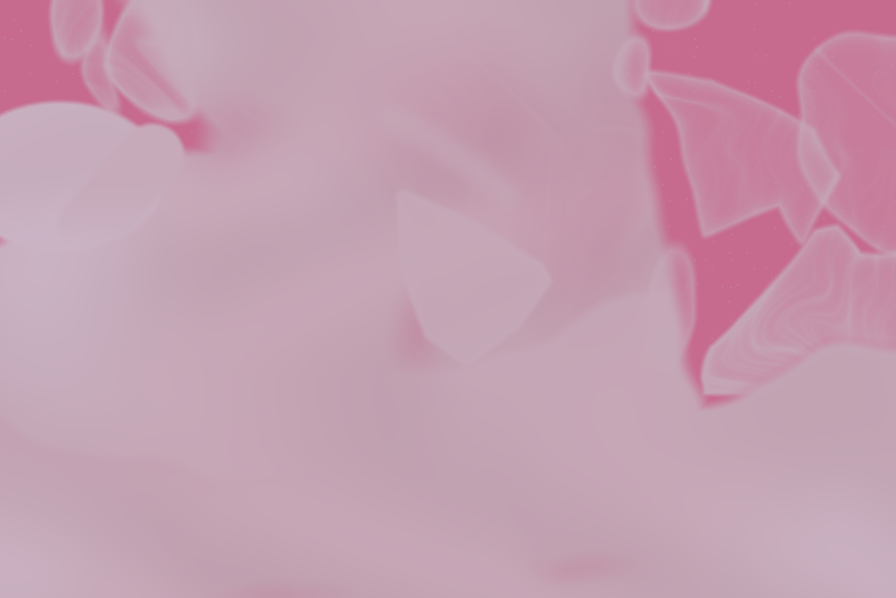
Give the GLSL for this background, as a WebGL 2 fragment shader.

```glsl
#version 300 es
precision highp float;
// Pale mauve smoke billowing over a rose backdrop. A solid body is bounded by
// curves, tinted by soft glows and folds, then overlaid with rimmed translucent
// veils. Layered sines bend the outlines and draw the silky filaments.
uniform vec2 u_resolution;
out vec4 fragColor;

const vec3 ROSE = vec3(0.775, 0.415, 0.555);
const vec3 DUSK = vec3(0.755, 0.515, 0.615);
const vec3 MIST = vec3(0.765, 0.640, 0.700);
const vec3 PALE = vec3(0.795, 0.715, 0.780);
const float WARP = 0.010;      // bending of the outlines
const float EDGE = 0.006;      // softness of crisp edges
const float RIM = 0.010;       // width of the bright veil rims
const float SILK = 0.30;       // strength of the filaments
const float DUST_CELLS = 70.0; // dust grid cells per canvas height

// Glows: centre and radii; a negative strength is dusky, a positive one pale.
const vec4 GLOWS[12] = vec4[](
  vec4(0.36, 0.80, 0.08, 0.06), vec4(0.79, 0.77, 0.18, 0.13),
  vec4(0.98, 0.61, 0.11, 0.14), vec4(0.71, 0.44, 0.035, 0.06),
  vec4(1.04, 0.77, 0.06, 0.16), vec4(0.98, 0.06, 0.07, 0.022),
  vec4(0.47, 0.01, 0.09, 0.02), vec4(0.08, 0.52, 0.19, 0.26),
  vec4(1.45, 0.07, 0.24, 0.15), vec4(0.00, 0.03, 0.18, 0.14),
  vec4(0.28, 0.93, 0.12, 0.12), vec4(0.50, 0.67, 0.14, 0.09));
const float GLOW_STRENGTH[12] = float[](
  -0.55, -0.42, -0.38, -0.60, -0.35, -0.45, -0.35, 0.75, 0.60, 0.60, 0.60, 0.20);

// Veils: centre and radii of each ellipse, with its inner opacity.
const vec4 VEILS[7] = vec4[](
  vec4(0.265, 0.895, 0.075, 0.110), vec4(0.175, 0.870, 0.025, 0.075),
  vec4(0.135, 0.970, 0.045, 0.080), vec4(1.500, 0.770, 0.178, 0.185),
  vec4(1.130, 1.000, 0.065, 0.050), vec4(1.070, 0.895, 0.032, 0.055),
  vec4(1.130, 0.490, 0.042, 0.105));
const float VEIL_FILL[7] = float[](0.65, 0.40, 0.55, 0.38, 0.50, 0.45, 0.30);

const vec2 SHAWL[8] = vec2[](
  vec2(1.10, 0.88), vec2(1.20, 0.86), vec2(1.345, 0.77), vec2(1.39, 0.69),
  vec2(1.34, 0.59), vec2(1.30, 0.655), vec2(1.18, 0.61), vec2(1.12, 0.80));
const vec2 MOUND[8] = vec2[](
  vec2(1.17, 0.34), vec2(1.20, 0.42), vec2(1.28, 0.50), vec2(1.36, 0.605),
  vec2(1.40, 0.61), vec2(1.44, 0.575), vec2(1.60, 0.63), vec2(1.60, 0.30));
const vec2 WEDGE[8] = vec2[](
  vec2(0.675, 0.67), vec2(0.78, 0.625), vec2(0.90, 0.55), vec2(0.91, 0.53),
  vec2(0.86, 0.46), vec2(0.78, 0.40), vec2(0.72, 0.445), vec2(0.68, 0.55));

float cover(float d, float soft) {
  soft = max(soft, 1.0 / u_resolution.y);
  return 1.0 - smoothstep(-soft, soft, d);
}
float ellipse(vec2 p, vec2 c, vec2 r) {
  return (length((p - c) / r) - 1.0) * min(r.x, r.y);
}
float capsule(vec2 p, vec2 a, vec2 b, float r) {
  vec2 e = b - a;
  return length(p - a - e * clamp(dot(p - a, e) / dot(e, e), 0.0, 1.0)) - r;
}
float polygon(vec2 p, vec2 v[8]) {
  float d = 1e3, side = 1.0;
  for (int i = 0; i < 8; i++) {
    vec2 a = v[i], b = v[(i + 7) % 8], e = b - a;
    d = min(d, capsule(p, a, b, 0.0));
    if ((a.y > p.y) != (b.y > p.y) && p.x < a.x + e.x * (p.y - a.y) / e.y) side = -side;
  }
  return side * d;
}
vec2 bend(vec2 p, float amount) {
  for (int i = 1; i < 5; i++) {
    float f = float(i);
    p += amount / f * sin(f * vec2(13.0, 11.0) * p.yx + vec2(f * 1.7, f * 2.9));
  }
  return p;
}
float filaments(vec2 p) {
  vec2 q = bend(p, 0.045);
  float sum = 0.0;
  for (int i = 1; i < 5; i++) {
    float f = float(i);
    float ridge = 1.0 - abs(sin(q.x * (9.0 + 11.0 * f) + q.y * (14.0 - 5.0 * f) + f));
    sum += ridge * ridge * ridge / sqrt(f);
  }
  return sum * 0.5;
}
vec3 veil(vec3 col, float d, float fill, float silk) {
  float rim = exp(-abs(d + EDGE) / RIM);
  float alpha = cover(d, EDGE) * (fill * (0.75 + 0.5 * silk) + 0.35 * rim);
  return mix(col, mix(MIST, PALE, 0.3), min(alpha, 0.92));
}
float hash(vec2 p) { return fract(sin(dot(p, vec2(41.3, 289.1))) * 4375.5); }

void main() {
  vec2 uv = gl_FragCoord.xy / u_resolution.y;
  vec2 p = bend(uv, WARP);
  float silk = filaments(uv);

  // Backdrop with sparse dust.
  vec2 cell = floor(uv * DUST_CELLS);
  vec2 offset = fract(uv * DUST_CELLS) - 0.3 - 0.4 * vec2(hash(cell), hash(cell + 7.0));
  float dust = step(0.9, hash(cell + 3.0)) * cover(length(offset) - 0.08, 0.1);
  vec3 col = mix(ROSE, MIST, 0.45 * dust);

  // Tint inside the smoke.
  vec3 smoke = MIST + 0.012 * sin(p.x * 9.0 + 5.0 * sin(p.y * 5.0));
  float dusky = 0.0;
  for (int i = 0; i < 12; i++) {
    vec2 q = (p - GLOWS[i].xy) / GLOWS[i].zw;
    float glow = GLOW_STRENGTH[i] * exp(-dot(q, q));
    smoke = mix(smoke, glow < 0.0 ? DUSK : PALE, abs(glow));
    dusky += max(-glow, 0.0);
  }
  smoke = mix(smoke, mix(MIST, PALE, 0.25), SILK * silk * min(dusky * 2.5, 1.0));

  // Folds: trailing finger, wedge, right hill and lower left swell.
  float finger = min(capsule(p, vec2(0.64, 0.80), vec2(0.76, 0.73), 0.022),
                     capsule(p, vec2(0.76, 0.73), vec2(0.84, 0.66), 0.020));
  smoke = mix(smoke, mix(MIST, PALE, 0.2), 0.6 * cover(finger, 0.018));
  float wedge = polygon(uv, WEDGE) - 0.012;
  smoke = mix(smoke, mix(MIST, PALE, 0.25), cover(wedge, EDGE) * (0.65 + 0.3 * exp(wedge * 30.0)));
  float hill = p.y - 0.375 - 0.14 * smoothstep(0.78, 1.08, p.x);
  smoke = mix(smoke, mix(MIST, PALE, 0.25), 0.75 * cover(hill, 0.012)
        * exp(min(hill, 0.0) * 6.0) * smoothstep(0.62, 0.80, p.x));
  float swell = p.y - 0.21 - 0.08 * exp(-p.x * 9.0);
  smoke = mix(smoke, mix(MIST, DUSK, 0.25), 0.4 * cover(swell, 0.012)
        * exp(min(swell, 0.0) * 14.0) * (1.0 - smoothstep(0.25, 0.60, p.x)));

  // Main body: a rising column over a broad floor.
  float left = 0.33 - 0.6 * max(p.y - 0.8, 0.0) - 2.0 * max(0.76 - p.y, 0.0);
  float right = 1.065 + 0.10 * smoothstep(0.85, 0.33, p.y);
  float column = max((left - p.x) * 0.6, p.x - right);
  float ground = p.y - 0.32 - 0.11 * smoothstep(1.15, 1.50, p.x);
  col = mix(col, smoke, max(cover(column, 0.018), cover(ground, 0.012)));

  // Rounded lobes on the left.
  float dome = ellipse(uv, vec2(0.10, 0.705), vec2(0.175, 0.125));
  col = mix(col, mix(smoke, PALE, 0.55 * exp(dome * 9.0)), cover(dome, EDGE));
  float thumb = capsule(uv, vec2(0.255, 0.74), vec2(0.15, 0.62), 0.053);
  float thumbFade = smoothstep(0.56, 0.72, uv.y);
  col = mix(col, mix(MIST, PALE, 0.35), cover(thumb, EDGE) * thumbFade);

  // Translucent veils, the shawl and the mound at right.
  for (int i = 0; i < 7; i++)
    col = veil(col, ellipse(p, VEILS[i].xy, VEILS[i].zw), VEIL_FILL[i], silk);
  col = veil(col, polygon(p, SHAWL) - 0.008, 0.42, silk);
  float moundFill = mix(0.88, 0.55, smoothstep(0.38, 0.60, p.y));
  if (ground > -0.03) col = mix(col, veil(col, polygon(p, MOUND), moundFill, silk),
                                smoothstep(-0.03, 0.02, ground));
  fragColor = vec4(col, 1.0);
}
```
